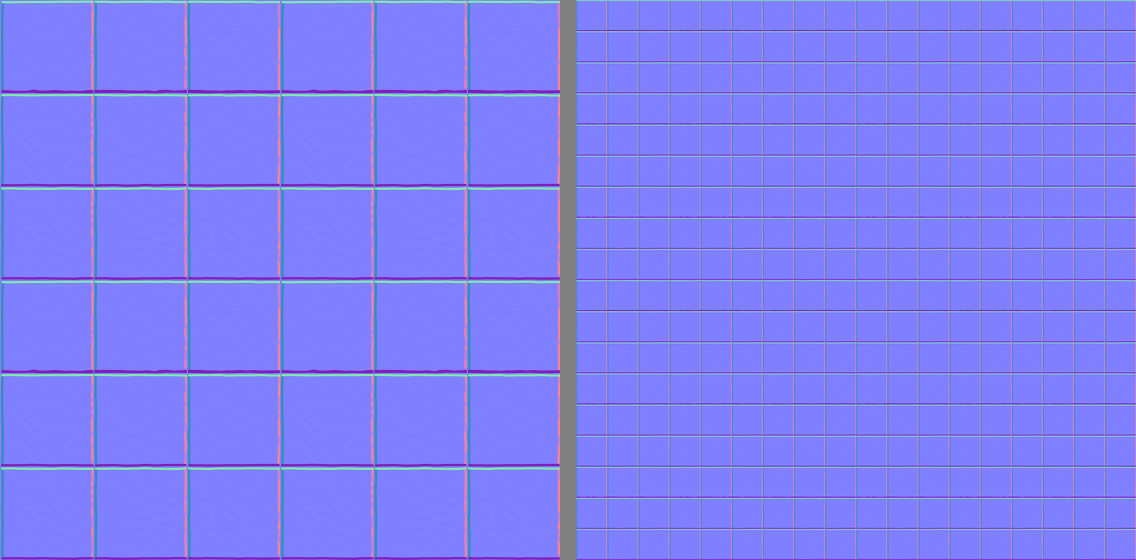
Left, the tile; right, the same tile 3 across and 3 down.
This texture map is drawn by a WebGL 1 fragment shader. Its source:

```glsl
precision highp float;
uniform vec2 u_resolution;

const float TILES = 6.0;            // tiles across and down
const float PERIOD = 3.0;           // tiles before the wear repeats
const vec2 GROUT_SHIFT = vec2(0.0075, -0.0035);
const float GROUT_HALF = 0.007;     // lengths below are in tile units
const float BEVEL_LEFT = 0.024;
const float BEVEL_RIGHT = 0.023;
const float BEVEL_BOTTOM = 0.024;
const float BEVEL_TOP = 0.021;
const float WOBBLE = 0.007;
const float TILT = 0.007;
const float SOFTNESS = 0.005;
const float RELIEF_STEP = 0.012;
const float RELIEF_GAIN = 0.085;
const float PIT_GRID = 7.0;
const float PIT_CHANCE = 0.07;
const float PIT_RADIUS = 0.011;

const vec3 LEFT_COLOR = vec3(0.18, 0.56, 0.72);
const vec3 RIGHT_COLOR = vec3(0.98, 0.51, 0.62);
const vec3 RIGHT_WORN = vec3(0.80, 0.50, 0.78);
const vec3 BOTTOM_COLOR = vec3(0.50, 0.11, 0.72);
const vec3 TOP_COLOR = vec3(0.50, 0.95, 0.65);

float hash(vec2 p) {
  vec3 q = fract(p.xyx * 0.1031);
  q += dot(q, q.yzx + 33.33);
  return fract((q.x + q.y) * q.z);
}

vec2 hash2(vec2 p) {
  return vec2(hash(p + 3.7), hash(p + 41.3));
}

// Value noise that wraps after a whole number of lattice cells
float noise(vec2 p, float period) {
  vec2 i = floor(p), f = fract(p);
  vec2 a = mod(i, period), b = mod(i + 1.0, period);
  f = f * f * (3.0 - 2.0 * f);
  return mix(mix(hash(a), hash(vec2(b.x, a.y)), f.x),
             mix(hash(vec2(a.x, b.y)), hash(b), f.x), f.y);
}

float tileNoise(vec2 p, float frequency) {
  return noise(p * frequency, PERIOD * frequency);
}

// Sparse round dents
float pits(vec2 p) {
  vec2 q = p * PIT_GRID;
  vec2 id = mod(floor(q), PERIOD * PIT_GRID);
  vec2 center = 0.25 + 0.5 * hash2(id + 17.0);
  float d = length(fract(q) - center) / PIT_GRID;
  return step(hash(id + 71.0), PIT_CHANCE) * (1.0 - smoothstep(0.0, PIT_RADIUS, d));
}

// Shallow plateaus, fine grain and dents
float surfaceHeight(vec2 p) {
  float plateau = smoothstep(0.38, 0.62, tileNoise(p, 19.0));
  return 0.6 * plateau + 0.6 * tileNoise(p, 41.0) - 1.8 * pits(p);
}

float bevel(float d, float width, float aa) {
  return smoothstep(-aa, aa, d) * (1.0 - smoothstep(width - aa, width + aa, d));
}

// Offset along one edge; lane separates edges, tilt leans the whole side
float edgeOffset(float along, float lane, float tilt, float f) {
  float n = noise(vec2(along * 9.0, lane), PERIOD * 9.0);
  return WOBBLE * (n - 0.5) + TILT * (tilt - 0.5) * (f - 0.5);
}

void main() {
  vec2 p = gl_FragCoord.xy / u_resolution * TILES - GROUT_SHIFT;
  vec2 f = fract(p);
  vec2 id = mod(floor(p), PERIOD);
  float aa = max(SOFTNESS, 0.7 * TILES / min(u_resolution.x, u_resolution.y));

  // Surface relief, stronger in one rough patch per tile
  vec2 patchOffset = f - mix(vec2(0.3), vec2(0.7), hash2(id + 5.0));
  float strength = max(hash(id + 9.0), 0.8 * (1.0 - step(0.5, id.y)));
  float rough = 0.35 + 0.9 * strength * exp(-9.0 * dot(patchOffset, patchOffset));
  float h = surfaceHeight(p);
  vec2 slope = vec2(surfaceHeight(p + vec2(RELIEF_STEP, 0.0)) - h,
                    surfaceHeight(p + vec2(0.0, RELIEF_STEP)) - h);
  float low = min(min(f.x, 1.0 - f.x), min(f.y, 1.0 - f.y));
  slope *= RELIEF_GAIN * rough * smoothstep(0.0, 0.05, low);
  vec3 color = 0.5 + 0.5 * normalize(vec3(-slope, 1.0));

  // Distances in from the four uneven sides
  vec2 tilt = hash2(id + 23.0);
  vec2 lane = id * 7.0;
  float left = f.x - GROUT_HALF - edgeOffset(p.y, lane.x + 1.0, tilt.x, f.y);
  float right = 1.0 - f.x - GROUT_HALF - edgeOffset(p.y, lane.x + 3.0, tilt.x, f.y);
  float bottom = f.y - GROUT_HALF - edgeOffset(p.x, lane.y + 2.0, tilt.y, f.x);
  float top = 1.0 - f.y - GROUT_HALF - edgeOffset(p.x, lane.y + 4.0, tilt.y, f.x);
  float insideX = smoothstep(-aa, aa, min(left, right));
  float insideY = smoothstep(-aa, aa, min(bottom, top));

  // One row in three has a chipped lower side and a faint upper crease
  float wornRow = step(1.5, id.y);
  float chips = wornRow * noise(vec2(p.x * 14.0, 5.0), PERIOD * 14.0);
  float crease = wornRow * bevel(top - 0.05, 0.008, aa) * smoothstep(0.4, 0.8, tileNoise(p, 3.0));
  color = mix(color, TOP_COLOR, 0.2 * crease * insideX);

  // Bevels
  float wear = smoothstep(0.45, 0.8, noise(vec2(p.y * 22.0, lane.x + 6.0), PERIOD * 22.0));
  color = mix(color, LEFT_COLOR, bevel(left, BEVEL_LEFT, aa) * insideY);
  color = mix(color, mix(RIGHT_COLOR, RIGHT_WORN, wear), bevel(right, BEVEL_RIGHT, aa) * insideY);
  color = mix(color, TOP_COLOR, bevel(top, BEVEL_TOP, aa) * insideX);
  color = mix(color, BOTTOM_COLOR, bevel(bottom, BEVEL_BOTTOM + 0.012 * chips, aa) * insideX);
  gl_FragColor = vec4(color, 1.0);
}
```
